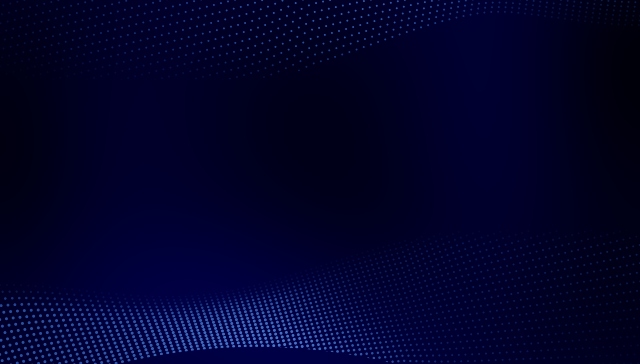
Give the GLSL for this background, as a Shadertoy shader.

```glsl
// Two waving ribbons of blue dots over a deep navy backdrop with soft glows.

const vec3 DOT_DIM = vec3(0.03, 0.15, 0.43);
const vec3 DOT_BRIGHT = vec3(0.33, 0.52, 0.87);

// Soft elliptical spot, 1 at its centre.
float spot(vec2 p, vec2 centre, vec2 radius) {
    vec2 d = (p - centre) / radius;
    return exp(-dot(d, d));
}

// Blue level of the backdrop.
float backdrop(vec2 p) {
    float blue = 0.190;
    blue += 0.08 * spot(p, vec2(0.55, 0.18), vec2(0.42, 0.20));
    blue += 0.06 * spot(p, vec2(0.85, 0.00), vec2(0.35, 0.12));
    blue += 0.03 * spot(p, vec2(1.33, 0.72), vec2(0.22, 0.50));
    blue -= 0.095 * spot(p, vec2(0.86, 0.66), vec2(0.34, 0.34));
    blue -= 0.03 * spot(p, vec2(1.02, 0.40), vec2(0.25, 0.18));
    blue -= 0.12 * spot(p, vec2(0.00, 0.58), vec2(0.24, 0.42));
    blue -= 0.03 * spot(p, vec2(0.10, 1.00), vec2(0.40, 0.25));
    blue -= 0.15 * spot(p, vec2(1.75, 0.82), vec2(0.28, 0.42));
    blue -= 0.08 * spot(p, vec2(1.75, 0.15), vec2(0.40, 0.36));
    return max(blue, 0.015);
}

// Coverage of round dots at the cell centres of a warped lattice.
float latticeDots(vec2 lattice, float radius, float pixel) {
    mat2 warp = mat2(dFdx(lattice), dFdy(lattice));
    vec2 offset = inverse(warp) * (fract(lattice) - 0.5) * pixel;
    return 1.0 - smoothstep(radius - 0.6 * pixel, radius + 0.6 * pixel, length(offset));
}

// Upper outline of the lower ribbon.
float lowerCrest(float x) {
    return 0.19 + 0.18 * smoothstep(0.48, 1.3, x)
         + 0.037 * (1.0 - smoothstep(0.0, 0.45, x));
}

// Lower outline of the lower ribbon, an arch.
float lowerHem(float x) {
    return 0.045 - 0.33 * (x - 0.70) * (x - 0.70);
}

// Lower outline of the upper ribbon.
float upperHem(float x) {
    return 0.78 + 0.185 * smoothstep(0.65, 1.4, x) - 0.04 * smoothstep(1.3, 1.745, x);
}

// Lower lattice: rows fan out and keep rising to the right past the crest.
vec2 lowerLattice(vec2 p, float rows) {
    float top = lowerCrest(p.x) + 0.38 * max(p.x - 1.10, 0.0);
    float bottom = lowerHem(min(p.x, 0.70)) + 0.12 * max(p.x - 0.75, 0.0);
    float column = 52.0 * (p.x + 0.4 * p.y) + 8.0 * smoothstep(0.4, 1.3, p.x);
    return vec2(column, (top - p.y) / (top - bottom) * rows);
}

// Upper lattice: rows slope up to the right and bunch up at the right end.
vec2 upperLattice(vec2 p, float rows) {
    float bottom = upperHem(p.x) - 0.25 * max(0.85 - p.x, 0.0);
    float height = 0.38 - 0.18 * smoothstep(0.8, 1.4, p.x);
    return vec2((p.x - 0.15 * p.y) * 54.0, (p.y - bottom) / height * rows);
}

// Blends dots over a base; strength sets both hue and opacity.
vec3 addDots(vec3 base, float coverage, float strength) {
    vec3 tint = mix(DOT_DIM, DOT_BRIGHT, strength);
    return mix(base, tint, coverage * smoothstep(0.0, 0.4, strength));
}

void mainImage(out vec4 fragColor, in vec2 fragCoord) {
    float pixel = 1.0 / iResolution.y;
    vec2 p = fragCoord * pixel;
    p.x *= 1.745 * iResolution.y / iResolution.x;
    vec3 color = vec3(0.0, 0.0, backdrop(p));

    // Lower ribbon, brightest along its folded hem
    vec2 lower = lowerLattice(p, 18.0);
    float below = lowerCrest(p.x) - p.y;
    float above = p.y - lowerHem(p.x);
    float fold = 1.0 - smoothstep(0.75, 1.25, p.x + 1.2 * (p.y - 0.05));
    float shine = spot(p, vec2(0.76, 0.05), vec2(0.38, 0.11));
    float lowerStrength = 0.20 + fold * (0.23 * smoothstep(0.0, 0.10, below) + 0.40 * shine);
    lowerStrength *= smoothstep(-0.04, 0.06, below);
    lowerStrength *= 1.0 - 0.5 * smoothstep(1.3, 1.745, p.x) * smoothstep(0.3, 0.0, p.y);
    float lowerRadius = mix(0.0026, 0.0040, fold * smoothstep(0.0, 0.08, below));
    float lowerMask = smoothstep(0.0, 0.004, below) * smoothstep(0.0, 0.004, above);
    color = addDots(color, lowerMask * latticeDots(lower, lowerRadius, pixel), lowerStrength);

    // Upper ribbon, fading toward the left and its hem
    vec2 upper = upperLattice(p, 16.0);
    float lift = p.y - upperHem(p.x);
    float rise = smoothstep(-0.01, 0.12, lift);
    float upperShine = spot(p, vec2(0.95, 0.98), vec2(0.38, 0.17));
    float upperStrength = mix(0.10, 0.23, rise) * smoothstep(-0.5, 0.4, p.x);
    upperStrength += 0.33 * upperShine;
    float upperMask = smoothstep(0.0, 0.004, lift);
    color = addDots(color, upperMask * latticeDots(upper, 0.0026, pixel), upperStrength);

    fragColor = vec4(color, 1.0);
}
```
